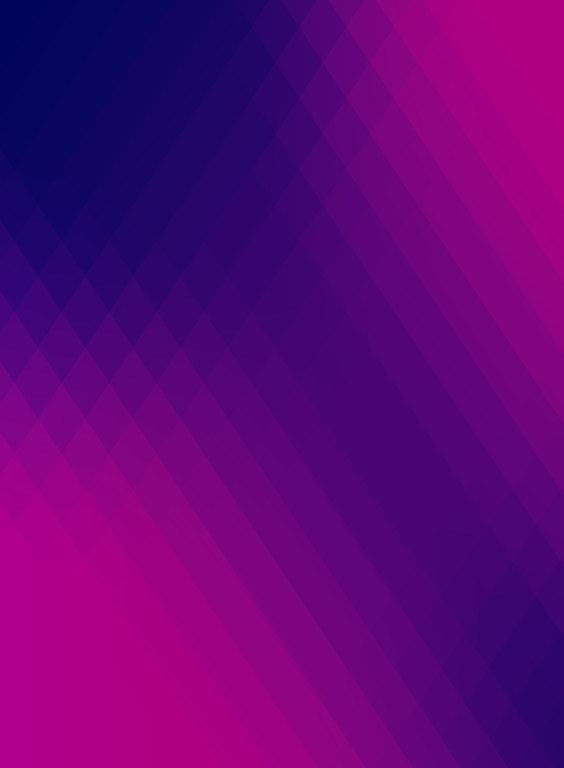
Reproduce this background procedurally as a Shadertoy shader.

```glsl
// A dark diagonal valley between two magenta slopes, cut into diamond facets.
// Two slanted coordinates are snapped to a lattice; a smooth redness field is
// read at each facet centre, then turned into a navy-violet-magenta ramp.

const float SLANT = 1.1016;                // lattice slope in canvas units
const float PITCH = 0.0927;                // distance between lattice lines
const vec2  LATTICE_ORIGIN = vec2(0.1927, 0.341);
const float FACET_AMOUNT = 0.8;            // 0 = smooth, 1 = flat facets
const float RED_MAX = 0.69;
const float VALLEY_RED = 0.28;
const float BLUE_MAX = 0.51;
const float BLUE_DROP = 0.16;
const float VIOLET_TINT = 0.035;

// Snap to cell centres, with a transition about one pixel wide.
vec2 snapToCell(vec2 cell) {
    vec2 edge = floor(cell + 0.5);
    vec2 width = max(fwidth(cell), vec2(1e-4));
    return edge + clamp((cell - edge) / width, -0.5, 0.5);
}

// diag.x runs across the valley, diag.y runs along it.
float redness(vec2 diag) {
    float across = diag.x;
    float along = diag.y;
    float valley = VALLEY_RED * smoothstep(0.0, 1.25, along)
                 - 0.13 * smoothstep(1.5, 2.1, along);
    // The valley widens towards the upper left corner.
    float widen = 0.3 * (1.0 - smoothstep(0.3, 1.0, along));
    float lowerSlope = smoothstep(-0.2, 0.65, across - widen);
    float upperSlope = smoothstep(0.15, 0.98, -across - widen);
    return mix(valley, RED_MAX, max(lowerSlope, upperSlope));
}

vec3 ramp(float red) {
    float dark = 1.0 - red / RED_MAX;
    float green = 0.02 * smoothstep(0.0, 0.25, dark);
    return vec3(red, green, BLUE_MAX - BLUE_DROP * dark * dark);
}

void mainImage(out vec4 fragColor, in vec2 fragCoord) {
    vec2 uv = fragCoord / iResolution.xy;
    float depth = 1.0 - uv.y;
    vec2 diag = vec2(depth - SLANT * uv.x, depth + SLANT * uv.x);

    // Diamond facets
    vec2 cell = (diag - LATTICE_ORIGIN) / PITCH;
    vec2 facet = snapToCell(cell) * PITCH + LATTICE_ORIGIN;
    float red = redness(mix(diag, facet, FACET_AMOUNT));

    // Colour, with a faint violet glow on the left side
    vec3 color = ramp(red);
    float glow = (1.0 - smoothstep(0.0, 0.3, uv.x)) * smoothstep(0.15, 0.4, depth);
    color.b += VIOLET_TINT * glow;
    fragColor = vec4(color, 1.0);
}
```
